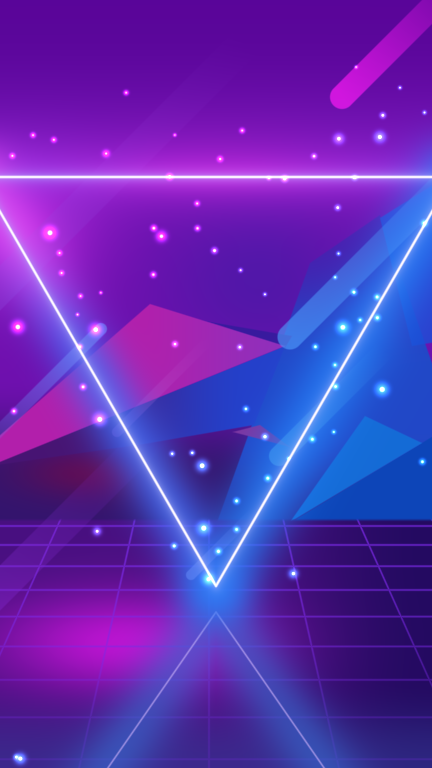
Reproduce this background procedurally as a WebGL 1 fragment shader.

```glsl
precision highp float;
// Neon triangle over faceted mountains and a reflective perspective grid floor.
uniform vec2 u_resolution;

float aa; // width of one output pixel in scene units

float side(vec2 p, vec2 a, vec2 b) {
  vec2 e = normalize(b - a);
  return dot(p - a, vec2(e.y, -e.x));
}

// Smooth masks of convex shapes with clockwise corners
float tri(vec2 p, vec2 a, vec2 b, vec2 c) {
  float d = min(side(p, a, b), min(side(p, b, c), side(p, c, a)));
  return smoothstep(-aa, aa, d);
}

float quad(vec2 p, vec2 a, vec2 b, vec2 c, vec2 d) {
  float near = min(side(p, a, b), side(p, b, c));
  return smoothstep(-aa, aa, min(near, min(side(p, c, d), side(p, d, a))));
}

float segment(vec2 p, vec2 a, vec2 b) {
  vec2 e = b - a, q = p - a;
  return length(q - e * clamp(dot(q, e) / dot(e, e), 0.0, 1.0));
}

float stroke(float d, float halfWidth) {
  return 1.0 - smoothstep(halfWidth - aa, halfWidth + aa, d);
}

// Round-headed diagonal streak, fading away from its head
float streak(vec2 p, vec2 head, float len, float radius, float heading) {
  vec2 q = (p - head) * heading;
  float along = (q.x + q.y) * 0.7071;
  float across = (q.y - q.x) * 0.7071;
  float d = length(vec2(along - clamp(along, 0.0, len), across));
  return stroke(d, radius) * (1.0 - clamp(along / len, 0.0, 1.0));
}

float blob(vec2 p, vec2 center, vec2 size) {
  vec2 q = (p - center) / size;
  return exp(-dot(q, q));
}

float hash(vec2 p) {
  return fract(sin(dot(p, vec2(127.1, 311.7))) * 43758.55);
}

// Distance to the neon outline, folded about its vertical axis
float outline(vec2 p) {
  vec2 q = vec2(abs(p.x - 2.16), p.y);
  return min(segment(q, vec2(0.0, 1.82), vec2(2.36, 5.91)), abs(p.y - 5.91));
}

vec3 sparks(vec2 p, float cell, float chance, float radius) {
  vec2 id = floor(p / cell);
  vec2 jitter = vec2(hash(id + 3.1), hash(id + 8.7));
  float d = length(p - (id + 0.28 + 0.44 * jitter) * cell);
  vec2 center = (id + 0.5) * cell;
  float density = chance * exp(-1.6 * outline(center)) * step(2.1, center.y);
  float on = step(hash(id), density) * step(center.y, 7.1);
  float r = radius * (0.5 + hash(id + 5.3));
  vec3 tint = mix(vec3(0.25, 0.6, 1.0), vec3(0.9, 0.15, 0.95),
                  smoothstep(3.4, 1.0, center.x + 0.6 * (4.8 - center.y)));
  float halo = exp(-d * d / (r * r * 5.0)) * smoothstep(0.28 * cell, 0.0, d);
  return on * (tint * halo + vec3(0.8) * stroke(d, r * 0.6));
}

vec3 sky(vec2 p) {
  vec3 c = mix(vec3(0.43, 0.06, 0.68), vec3(0.35, 0.02, 0.60), smoothstep(5.9, 7.5, p.y));
  c = mix(c, vec3(0.27, 0.10, 0.65), 0.7 * blob(p, vec2(2.6, 4.9), vec2(1.0, 0.9)));
  c = mix(c, vec3(0.20, 0.08, 0.43), smoothstep(3.9, 2.9, p.y));
  c = mix(c, vec3(0.80, 0.18, 0.92), 0.75 * blob(p, vec2(0.1, 5.4), vec2(0.8, 0.7)));
  c = mix(c, vec3(0.44, 0.04, 0.30), 0.7 * blob(p, vec2(0.9, 2.95), vec2(0.7, 0.25)));
  // Mountain facets
  float right = quad(p, vec2(2.15, 2.4), vec2(3.1, 5.05), vec2(3.8, 5.53), vec2(4.9, 2.4));
  vec3 slope = mix(vec3(0.13, 0.28, 0.78), vec3(0.27, 0.12, 0.68), smoothstep(4.0, 5.3, p.y));
  c = mix(c, slope, right * mix(0.45, 1.0, smoothstep(2.4, 3.4, p.y)));
  c = mix(c, vec3(0.10, 0.30, 0.84),
          0.8 * quad(p, vec2(3.8, 5.5), vec2(4.6, 6.0), vec2(4.6, 4.3), vec2(4.12, 4.22)));
  c = mix(c, vec3(0.22, 0.10, 0.62), tri(p, vec2(2.1, 4.46), vec2(2.92, 4.32), vec2(2.85, 4.2)));
  vec3 under = mix(vec3(0.28, 0.08, 0.45), vec3(0.14, 0.25, 0.79), smoothstep(0.6, 2.5, p.x));
  c = mix(c, under, quad(p, vec2(2.85, 4.22), vec2(2.54, 3.43), vec2(1.44, 3.24), vec2(-0.1, 3.02)));
  vec3 pink = mix(vec3(0.70, 0.12, 0.67), vec3(0.57, 0.18, 0.73), smoothstep(1.2, 2.8, p.x));
  c = mix(c, pink, quad(p, vec2(-0.1, 3.24), vec2(1.5, 4.64), vec2(2.85, 4.22), vec2(-0.1, 3.02)));
  c = mix(c, vec3(0.50, 0.20, 0.62), tri(p, vec2(2.33, 3.36), vec2(2.6, 3.43), vec2(2.9, 3.21)));
  c = mix(c, vec3(0.05, 0.27, 0.72), tri(p, vec2(2.9, 2.45), vec2(4.5, 3.42), vec2(4.6, 2.4)));
  return mix(c, vec3(0.08, 0.42, 0.84), tri(p, vec2(2.9, 2.46), vec2(3.65, 3.52), vec2(4.22, 3.25)));
}

vec3 ground(vec2 p) {
  vec3 c = mix(vec3(0.28, 0.06, 0.50), vec3(0.14, 0.04, 0.38), smoothstep(2.2, 4.3, p.x));
  c = mix(c, vec3(0.78, 0.08, 0.85), 0.9 * blob(p, vec2(1.25, 1.25), vec2(1.3, 0.5)));
  c = mix(c, vec3(0.20, 0.22, 0.58), 0.6 * smoothstep(0.9, 0.0, p.y));
  // Perspective grid: rows grow geometrically, columns converge
  float row = log((4.0 - p.y) / 1.58) / log(1.12);
  float rowGap = abs(fract(row + 0.5) - 0.5) * (4.0 - p.y) * 0.113;
  float width = (5.8 - p.y) * 0.224;
  float columnGap = abs(fract((p.x - 2.09) / width + 0.5) - 0.5) * width;
  float grid = max(stroke(rowGap, 0.009), stroke(columnGap, 0.009));
  c = mix(c, vec3(0.48, 0.16, 0.90), grid * mix(0.25, 0.75, smoothstep(0.0, 2.4, p.y)));
  // Mirrored tip of the triangle
  float d = segment(vec2(abs(p.x - 2.16), p.y), vec2(0.0, 1.56), vec2(1.22, -0.2));
  c = mix(c, vec3(0.22, 0.42, 0.82), 0.6 * exp(-d * d * 9.0));
  return mix(c, vec3(0.75, 0.65, 0.95), 0.7 * stroke(d, 0.008));
}

void main() {
  vec2 p = gl_FragCoord.xy / u_resolution * vec2(4.32, 7.68);
  aa = 4.32 / u_resolution.x;
  vec3 c = mix(ground(p), sky(p), smoothstep(2.46, 2.50, p.y));

  // Diagonal light streaks
  c = mix(c, vec3(0.85, 0.08, 0.88), 0.95 * streak(p, vec2(3.42, 6.71), 2.0, 0.12, 1.0));
  c = mix(c, vec3(0.55, 0.25, 0.85), 0.35 * streak(p, vec2(-0.1, 4.7), 3.6, 0.16, 1.0));
  c = mix(c, vec3(0.50, 0.15, 0.80), 0.4 * streak(p, vec2(-0.1, 1.7), 2.4, 0.16, 1.0));
  c = mix(c, vec3(0.75, 0.40, 0.85), 0.35 * streak(p, vec2(1.17, 3.36), 1.3, 0.05, 1.0));

  // Neon glow, magenta above and left, blue below and right
  float top = p.y - 5.91;
  float reach = top > 0.0 ? 0.32 : 0.22;
  vec3 topTint = mix(vec3(0.58, 0.22, 0.92), vec3(0.88, 0.20, 0.95), blob(p, vec2(2.2, 6.0), vec2(1.5, 1.0)));
  c = mix(c, topTint, 0.85 * exp(-abs(top) / reach));
  float left = segment(p, vec2(-0.2, 5.91), vec2(2.16, 1.82));
  float right = segment(p, vec2(4.52, 5.91), vec2(2.16, 1.82));
  vec3 leftTint = mix(vec3(0.25, 0.42, 0.96), vec3(0.88, 0.30, 0.96), smoothstep(3.9, 5.5, p.y));
  c = mix(c, leftTint, 0.75 * exp(-left * left * 10.0));
  c = mix(c, vec3(0.14, 0.50, 0.97), 0.75 * exp(-right * right * 8.0));

  // Blue streaks in front of the glow
  c = mix(c, vec3(0.30, 0.60, 0.98), 0.65 * streak(p, vec2(2.90, 4.31), 3.2, 0.125, 1.0));
  c = mix(c, vec3(0.25, 0.62, 0.95), 0.55 * streak(p, vec2(2.79, 3.12), 1.5, 0.10, 1.0));
  c = mix(c, vec3(0.42, 0.50, 0.95), 0.7 * streak(p, vec2(1.01, 4.39), 2.2, 0.06, -1.0));
  c = mix(c, vec3(0.40, 0.55, 0.98), 0.5 * streak(p, vec2(1.91, 1.93), 0.9, 0.05, 1.0));

  // Bright tube and scattered sparks
  float d = outline(p);
  c = mix(c, vec3(0.70, 0.72, 1.0), 0.6 * exp(-d * 22.0));
  c = mix(c, vec3(1.0, 0.98, 1.0), stroke(d, 0.012));
  c += sparks(p, 0.23, 0.32, 0.015) + sparks(p + 0.13, 0.47, 0.35, 0.028);
  gl_FragColor = vec4(min(c, 1.0), 1.0);
}
```
